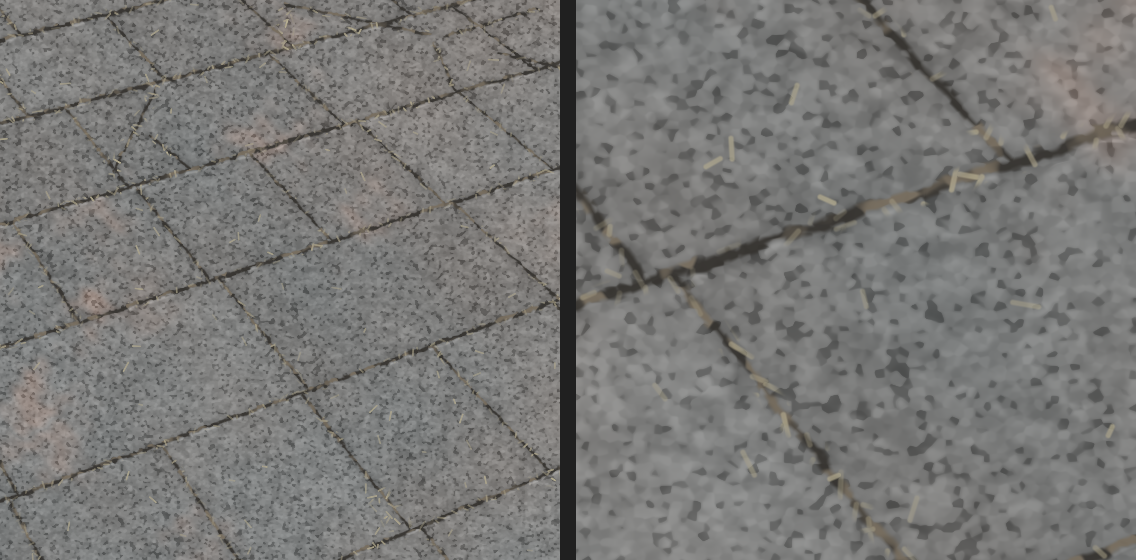
Left: the whole. Right: its middle third, enlarged.
This texture is drawn by a three.js fragment shader. Its source:

```glsl
// Grey concrete pavers in receding rows, with gritty joints, warm stains and dry straw
varying vec2 vUv;

// Perspective of the ground plane
const float DEPTH = 0.638;
const vec3 ROW_PLANE = vec3(1.836, 7.625, -0.546);
const float CROSS_SLANT = 0.82;
const float PAVER_SIZE = 0.215;
// Joints and surface
const float ROW_JOINT = 0.0031;
const float CROSS_JOINT = 0.0023;
const float EDGE = 0.0018;
const float GRAIN = 0.17;
const float STAIN_CELLS = 5.0;
// Colours
const vec3 STONE = vec3(0.488, 0.497, 0.497);
const vec3 WARM_STONE = vec3(0.525, 0.505, 0.49);
const vec3 STAIN = vec3(0.66, 0.575, 0.535);
const vec3 GAP = vec3(0.21, 0.20, 0.185);
const vec3 EARTH = vec3(0.47, 0.43, 0.37);
const vec3 STRAW = vec3(0.74, 0.71, 0.59);

float hash(vec2 p) {
  return fract(sin(dot(p, vec2(127.1, 311.7))) * 43758.5453);
}
vec2 hash2(vec2 p) {
  return vec2(hash(p), hash(p + 17.3));
}

// Smooth cellular noise: random cell tones blended by distance
float cellNoise(vec2 p) {
  vec2 base = floor(p);
  vec2 sum = vec2(0.0);
  for (int j = -1; j <= 1; j++)
  for (int i = -1; i <= 1; i++) {
    vec2 cell = base + vec2(float(i), float(j));
    vec2 d = cell + hash2(cell) - p;
    float weight = exp(-6.0 * dot(d, d));
    sum += weight * vec2(hash(cell + 5.7), 1.0);
  }
  return sum.x / sum.y;
}

// Layered sines, about -1 to 1
float waves(vec2 p) {
  return 0.5 * sin(p.x + 1.7 * sin(p.y * 0.8)) + 0.3 * sin(p.y * 1.9 + p.x * 1.3 + 2.0)
       + 0.2 * sin(p.x * 3.7 - p.y * 2.9);
}

float segmentDistance(vec2 p, vec2 a, vec2 b) {
  vec2 ab = b - a;
  return length(p - a - ab * clamp(dot(p - a, ab) / dot(ab, ab), 0.0, 1.0));
}

// Randomly turned slivers, one at most per grid cell
float slivers(vec2 p, float cells, float density, float size, float thickness) {
  vec2 base = floor(p * cells);
  float mask = 0.0;
  for (int j = -1; j <= 1; j++)
  for (int i = -1; i <= 1; i++) {
    vec2 cell = base + vec2(float(i), float(j));
    float turn = 6.2832 * hash(cell + 3.1);
    vec2 arm = vec2(cos(turn), sin(turn)) * size * (0.3 + 0.7 * hash(cell + 8.9));
    vec2 mid = (cell + hash2(cell + 41.0)) / cells;
    float d = segmentDistance(p, mid - arm, mid + arm);
    float tone = step(hash(cell + 23.0), density) * (0.45 + 0.55 * hash(cell + 61.0));
    mask = max(mask, tone * (1.0 - smoothstep(thickness - 0.0007, thickness + 0.0009, d)));
  }
  return mask;
}

// Warm, soft-edged stains
float stains(vec2 p) {
  vec2 q = p * STAIN_CELLS + 0.22 * vec2(waves(p * 32.0), waves(p.yx * 37.0 + 4.0));
  vec2 base = floor(q);
  float mask = 0.0;
  for (int j = -1; j <= 1; j++)
  for (int i = -1; i <= 1; i++) {
    vec2 cell = base + vec2(float(i), float(j));
    vec2 d = (q - cell - hash2(cell + 9.0)) * vec2(1.0, 1.35);
    mask = max(mask, smoothstep(0.35, 0.9, hash(cell + 2.4)) * exp(-13.0 * dot(d, d)));
  }
  return mask;
}

// Paver length and first joint of each row
vec2 rowLayout(float row) {
  if (row == 0.0) return vec2(1.25, 0.76);
  if (row == 1.0) return vec2(1.93, -0.17);
  return mod(row, 2.0) > 0.5 ? vec2(2.0, -0.06) : vec2(1.0, -0.12);
}

void main() {
  vec2 p = vec2(vUv.x, 1.0 - vUv.y);
  float coarse = cellNoise(p * vec2(85.0, 105.0));
  float fine = cellNoise(p * vec2(190.0, 220.0) + 31.0);
  vec2 g = p + 0.0016 * vec2(waves(p * 70.0), waves(p.yx * 85.0)) + 0.003 * (coarse - 0.5);

  // Ground coordinates and distances to the joints
  float w = 1.0 + DEPTH * g.y;
  float v = dot(ROW_PLANE, vec3(g, 1.0)) / w;
  float u = (g.x - CROSS_SLANT * g.y) / (w * PAVER_SIZE);
  vec2 layout_ = rowLayout(floor(v));
  float t = (u - layout_.y) / layout_.x;
  float below = (v - floor(v + 0.5)) * w / (ROW_PLANE.y - DEPTH * v) * 0.95;
  float across = abs(t - floor(t + 0.5)) * layout_.x * PAVER_SIZE * w * 0.74;

  // Cut stones near the far edge
  float wedge = segmentDistance(g, vec2(0.28, 0.156), vec2(0.202, 0.306));
  float cut = min(wedge, segmentDistance(g, vec2(0.267, 0.241), vec2(0.341, 0.302)));
  cut = min(cut, segmentDistance(g, vec2(0.775, 0.078), vec2(0.814, 0.163)));
  cut = min(cut, segmentDistance(g, vec2(0.508, 0.007), vec2(0.768, 0.062)));
  cut = min(cut, segmentDistance(g, vec2(0.794, 0.065), vec2(0.957, 0.016)));
  cut = min(cut, segmentDistance(g, vec2(0.89, 0.095), vec2(1.0, 0.12)));
  float side = min(across, cut);
  float joint = min(abs(below) - ROW_JOINT, side - CROSS_JOINT);

  // Stone: broad tone, stains, grain and pits
  float warmth = clamp(0.3 + 0.45 * (p.x - p.y) + 0.35 * waves(p * 9.0), 0.0, 1.0);
  vec3 color = mix(STONE, WARM_STONE, warmth);
  color += 0.03 * (hash(vec2(floor(t), floor(v))) - 0.5) + 0.012 * waves(p * 21.0);
  color = mix(color, STAIN, 0.75 * stains(p) * smoothstep(1.75, 0.9, p.x + p.y));
  color += GRAIN * (0.55 * (coarse - 0.5) + 0.6 * (fine - 0.5));
  color -= 0.09 * smoothstep(0.3, 0.1, fine);

  // Joints: worn lip, shade, gap and packed earth
  float lip = smoothstep(0.004, 0.0, abs(below - 0.0065)) * smoothstep(0.45, 0.8, coarse);
  color += 0.10 * lip;
  color *= 1.0 - 0.13 * exp(-max(joint, 0.0) * 170.0);
  float gap = 1.0 - smoothstep(-EDGE, EDGE, joint + 0.003 * (fine - 0.45));
  float packed = smoothstep(0.4, 0.85, coarse + 0.22 * waves(p * 24.0));
  color = mix(color, mix(GAP, EARTH, packed), gap * 0.92);

  // Straw: caught in joints, clumped in corners, strewn over the stone
  float clump = smoothstep(0.016, 0.004, wedge);
  clump = max(clump, smoothstep(0.03, 0.008, segmentDistance(p, vec2(0.67, 0.88), vec2(0.715, 0.94))));
  clump = max(clump, smoothstep(0.02, 0.005, segmentDistance(p, vec2(0.503, 0.01), vec2(0.515, 0.08))));
  clump = max(clump, smoothstep(0.026, 0.008, length(p - vec2(0.985, 0.85))));
  float caught = smoothstep(0.006, 0.001, joint) * (0.6 + 0.4 * waves(p * 17.0 + 3.0));
  float litter = slivers(p, 75.0, 0.6, 0.008, 0.0015) * max(clump, caught);
  litter = max(litter, 0.8 * slivers(p + 0.37, 19.0, 0.24, 0.009, 0.0014));
  color = mix(color, mix(STRAW, EARTH + 0.1, 0.5 * fine), litter);

  gl_FragColor = vec4(clamp(color, 0.0, 1.0), 1.0);
}
```
